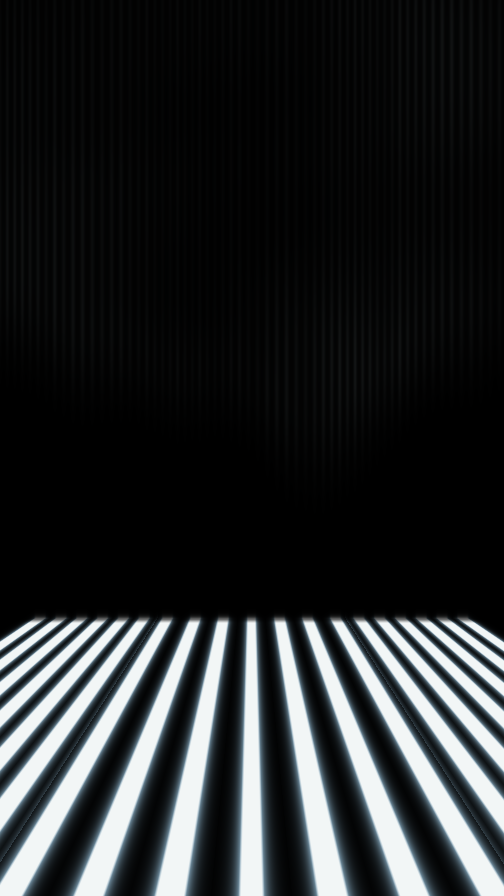
This background is drawn by a WebGL 2 fragment shader. Its source:

```glsl
#version 300 es
precision highp float;
// A dark ribbed wall hangs above a floor of glowing white light strips.
// The floor is a perspective projection of parallel lines with a distance
// based glow; the wall is a cosine rib pattern lit by a few soft pools.

#define HORIZON 0.310       // height of the far floor edge
#define VANISH 0.4727       // height where the strips would converge
#define STRIP_GAP 0.03125   // spacing of the inner strips at the far edge
#define OUTER_GAP 0.0232    // spacing of the outer strips
#define OUTER_START 0.1048  // offset where the spacing tightens
#define STRIP_COUNT 9.0     // strips on each side of the central one
#define STRIP_HALF 0.0057   // half width of a strip at the far edge
#define GLOW_WIDTH 0.0027   // falloff of the glow at the far edge
#define RIB_COUNT 60.0      // wall ribs across the canvas
#define WALL_LIGHT 0.075    // brightness of the wall

uniform vec2 u_resolution;
out vec4 fragColor;

const vec3 STRIP_COLOR = vec3(0.95, 0.965, 0.965);
const vec3 GLOW_COLOR = vec3(0.49, 0.62, 0.70);
const vec3 WALL_TINT = vec3(0.90, 1.0, 1.02);

float hash(float n) {
    return fract(sin(n * 12.99) * 4375.85);
}

// Soft elliptical pool of light
float pool(vec2 p, vec2 center, vec2 size) {
    vec2 q = (p - center) / size;
    return exp(-dot(q, q));
}

vec3 wall(vec2 uv) {
    // Slightly uneven ribs, each with its own strength
    float phase = uv.x * RIB_COUNT + 0.5 * sin(uv.x * 17.0);
    float wave = 0.5 + 0.5 * cos(6.28318 * phase);
    float strength = mix(0.55, 1.1, hash(floor(phase + 0.5)));
    float rib = 0.22 + 0.78 * wave * wave * strength;

    // Broad lighting
    float light = 0.40;
    light += 0.40 * pool(uv, vec2(0.06, 0.70), vec2(0.24, 0.20));
    light += 0.50 * pool(uv, vec2(0.92, 0.94), vec2(0.24, 0.10));
    light += 0.60 * pool(uv, vec2(0.76, 0.59), vec2(0.22, 0.12));
    light += 0.25 * pool(uv, vec2(0.35, 0.57), vec2(0.25, 0.06));
    light -= 0.22 * pool(uv, vec2(0.45, 0.77), vec2(0.16, 0.20));
    light += 0.08 * sin(uv.x * 9.0 + 2.0 * sin(uv.y * 11.0)) * sin(uv.y * 19.0 + uv.x * 5.0);

    // Uneven lower hem that melts into black
    float side = uv.x - 0.5;
    float dip = (uv.x - 0.64) / 0.11;
    float hem = 0.485 + 0.26 * side * side - 0.09 * exp(-dip * dip);
    hem += 0.008 * sin(uv.x * 31.0);
    float fade = smoothstep(hem, hem + 0.14, uv.y);
    return WALL_TINT * WALL_LIGHT * light * rib * fade;
}

// Signed distance to the nearest strip, in far-edge units
float stripDistance(float x) {
    float offset = abs(x);
    float beyond = max(offset - OUTER_START, 0.0);
    float index = offset / STRIP_GAP + beyond * (1.0 / OUTER_GAP - 1.0 / STRIP_GAP);
    float nearest = min(floor(index + 0.5), STRIP_COUNT);
    float gap = offset < OUTER_START ? STRIP_GAP : OUTER_GAP;
    float halfWidth = STRIP_HALF * mix(0.8, 1.0, min(nearest, 1.0));
    return abs(index - nearest) * gap - halfWidth;
}

vec3 lightFloor(vec2 p, float pixel) {
    // Above the far edge the last row is kept for a small halo
    float depth = (VANISH - min(p.y, HORIZON)) / (VANISH - HORIZON);
    float d = stripDistance(p.x / depth);
    float blur = pixel / depth + 0.0003;
    float core = 1.0 - smoothstep(-blur, blur, d);
    float glow = exp(-max(d, 0.0) / GLOW_WIDTH);
    vec3 color = mix(GLOW_COLOR * glow, STRIP_COLOR, core);

    // Dim tips and halo at the far edge
    float tip = smoothstep(0.0, 0.006, HORIZON - p.y);
    float halo = exp(-max(p.y - HORIZON, 0.0) / 0.002);
    return color * halo * mix(0.35, 1.0, tip);
}

void main() {
    vec2 uv = gl_FragCoord.xy / u_resolution;
    vec2 p = (gl_FragCoord.xy - vec2(0.499 * u_resolution.x, 0.0)) / u_resolution.y;
    vec3 color = wall(uv) + lightFloor(p, 1.0 / u_resolution.y);
    fragColor = vec4(color, 1.0);
}
```
